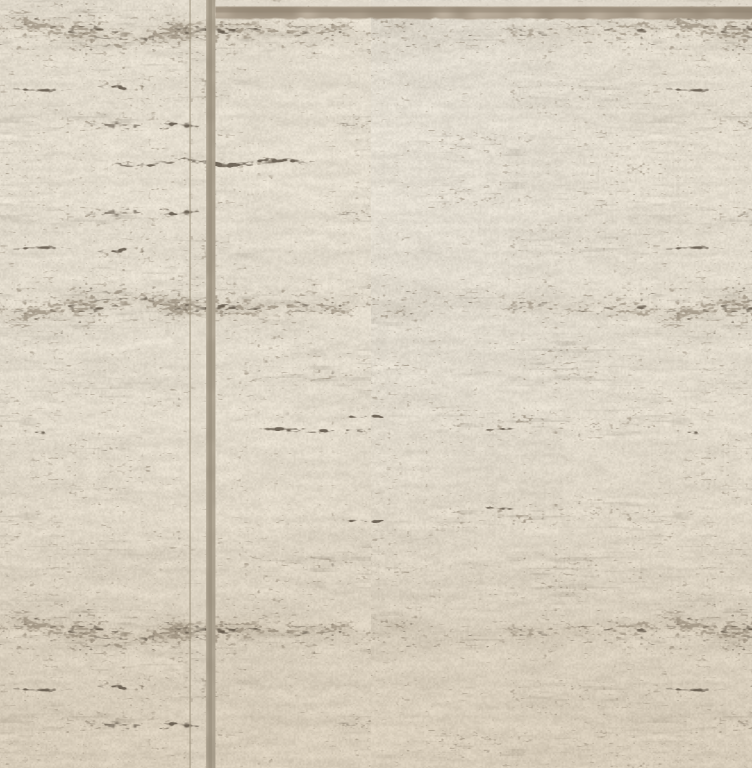
Give the GLSL for this texture, as a Shadertoy shader.

```glsl
// Travertine wall panels: mirrored stone veining with pits, split by recessed joints.

float hash(vec2 p) {
    vec3 h = fract(vec3(p.xyx) * 0.1031);
    h += dot(h, h.yzx + 33.33);
    return fract((h.x + h.y) * h.z);
}

float noise(vec2 p) {
    vec2 i = floor(p), f = fract(p);
    f = f * f * (3.0 - 2.0 * f);
    return mix(mix(hash(i), hash(i + vec2(1, 0)), f.x),
               mix(hash(i + vec2(0, 1)), hash(i + vec2(1, 1)), f.x), f.y);
}

// Soft horizontal streak from x0 to x1 at height y
float vein(vec2 q, float x0, float x1, float y, float width) {
    float d = (q.y - y) / width;
    return smoothstep(x0 - 0.015, x0 + 0.015, q.x)
         * smoothstep(x1 + 0.015, x1 - 0.015, q.x) * exp(-d * d);
}

// Antialiased strip between a and b
float strip(float x, float a, float b, float px) {
    return clamp((x - a) / px + 0.5, 0.0, 1.0) * clamp((b - x) / px + 0.5, 0.0, 1.0);
}

void mainImage(out vec4 fragColor, in vec2 fragCoord) {
    float px = 1.0 / iResolution.y;
    vec2 p = fragCoord * px;
    p.y = 1.0 - p.y; // measured down from the top edge

    // Stone tile: wraps across, mirrors down
    vec2 q = vec2(mod(p.x - 0.483, 0.85),
                  abs(mod(p.y - 0.22 + 0.3905, 0.781) - 0.3905));
    vec2 w = q + vec2(0.0, 0.008 * (noise(q * vec2(18, 9)) - 0.5));
    float upper = step(p.y, 0.61);

    // Wide speckled bands
    float band = 0.60 * vein(w, 0.02, 0.06, 0.186, 0.018)
               + 0.60 * vein(w, 0.18, 0.50, 0.183, 0.010)
               + 0.45 * vein(w, 0.39, 0.44, 0.191, 0.010)
               + 0.55 * vein(w, 0.46, 0.62, 0.176, 0.011)
               + 0.95 * vein(w, 0.58, 0.83, 0.184, 0.010)
               + 0.28 * exp(-pow((w.y - 0.172) / 0.03, 2.0));
    // Narrow rows of dark pits
    float rows = upper * vein(w, 0.51, 0.784, -0.008 * sign(p.y - 0.22), 0.005) * step(p.y, 0.22)
               + vein(w, 0.57, 0.63, 0.057, 0.007)
               + 0.7 * vein(w, 0.465, 0.56, 0.057, 0.007)
               + 0.75 * vein(w, 0.80, 0.86, 0.057, 0.006)
               + 0.85 * vein(w, 0.367, 0.465, 0.105, 0.004)
               + 0.9 * vein(w, 0.491, 0.543, 0.105, 0.006)
               + 0.9 * vein(w, 0.81, 0.86, 0.324, 0.003)
               + 1.1 * vein(w, -0.02, 0.04, 0.324, 0.003)
               + 0.9 * vein(w, 0.14, 0.19, 0.338, 0.003)
               + upper * (0.9 * vein(w, 0.393, 0.432, 0.344, 0.004)
                        + vein(w, 0.699, 0.86, 0.342, 0.0035));
    float patches = noise(q * vec2(8, 30) + 7.0);
    float clumps = noise(q * vec2(26, 70) + 17.0);

    // Pits, small specks and long faint threads; quiet along the mirror lines
    float calm = smoothstep(0.0, 0.02, q.y) * smoothstep(0.3905, 0.37, q.y);
    float coarse = 0.55 * noise(q * vec2(85, 270)) + 0.45 * noise(q * vec2(210, 420) + 31.0);
    float fine = 0.6 * noise(q * vec2(125, 340) + 71.0) + 0.4 * noise(q * vec2(290, 480) + 91.0);
    float rowPits = smoothstep(0.38, 0.78, rows * coarse * 1.2);
    float pits = calm * smoothstep(0.0, 0.34, coarse - 0.83 + 0.14 * (patches - 0.5)
                                   + band * (0.10 + 0.18 * clumps));
    float specks = smoothstep(0.0, 0.36, fine - 0.70 + 0.24 * band + 0.1 * rows
                              + 0.14 * (patches - 0.5) + 0.14 * (clumps - 0.5));
    float threads = smoothstep(0.62, 0.95, noise(q * vec2(32, 280) + 53.0))
                  * smoothstep(0.25, 0.85, patches) * calm;

    // Base tone: warmer and darker toward the floor, a little cooler right of the seam
    vec3 stone = mix(vec3(0.884, 0.856, 0.800), vec3(0.836, 0.792, 0.718),
                     smoothstep(0.4, 1.1, p.y));
    float cool = step(0.483, p.x) * smoothstep(0.95, 0.55, p.x) * smoothstep(0.95, 0.2, p.y);
    stone += cool * vec3(-0.002, 0.002, 0.009);
    stone += 0.022 * (noise(q * vec2(3, 45)) - 0.5)
           + 0.035 * (noise(q * vec2(14, 120) + 3.0) - 0.5)
           + 0.035 * (noise(q * vec2(70, 190) + 5.0) - 0.5)
           + 0.055 * (noise(p * 430.0) - 0.5);
    stone -= vec3(0.045, 0.048, 0.052) * min(band, 1.0) * (0.3 + clumps);
    stone -= 0.06 * threads;
    stone = mix(stone, vec3(0.52, 0.47, 0.40), 0.55 * specks);
    stone = mix(stone, vec3(0.33, 0.29, 0.24), 0.8 * max(pits, rowPits));

    // Vertical joint with a hairline and a pale lip beside it
    float wear = noise(p * vec2(45, 60)) - 0.5;
    stone = mix(stone, vec3(0.87, 0.84, 0.78), 0.25 * strip(p.x, 0.249, 0.267, px));
    stone = mix(stone, vec3(0.64, 0.60, 0.52), 0.7 * strip(p.x, 0.2465, 0.2485, px));
    stone = mix(stone, vec3(0.67, 0.63, 0.56) + 0.05 * wear, strip(p.x, 0.2685, 0.2805, px));
    stone = mix(stone, vec3(0.58, 0.54, 0.47), 0.5 * strip(p.x, 0.2715, 0.2760, px));

    // Horizontal joint, right of the vertical one
    float right = smoothstep(0.279, 0.282, p.x);
    float edge = 0.003 * (noise(p * vec2(120, 20)) - 0.5);
    stone = mix(stone, vec3(0.88, 0.85, 0.80), 0.6 * right * strip(p.y, 0.002, 0.008, px));
    stone = mix(stone, vec3(0.68, 0.63, 0.56) + 0.14 * wear,
                right * strip(p.y, 0.0085, 0.0245 + edge, 2.0 * px));
    stone = mix(stone, vec3(0.55, 0.50, 0.43), 0.5 * right * strip(p.y, 0.0095, 0.0165, 2.0 * px));

    fragColor = vec4(clamp(stone, 0.0, 1.0), 1.0);
}
```
